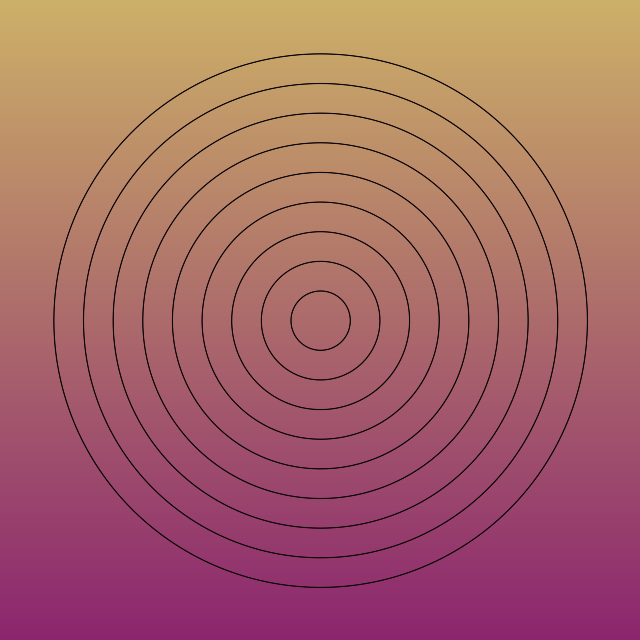
Give the GLSL for this background, as a three.js fragment shader.

```glsl
// Nine thin, evenly spaced concentric rings over a vertical gradient
// from plum at the bottom to muted gold at the top. The rings come from
// the distance to the nearest multiple of the ring spacing.

varying vec2 vUv;

const vec3 PLUM = vec3(0.546, 0.147, 0.433);
const vec3 GOLD = vec3(0.802, 0.690, 0.407);
const vec3 INK = vec3(0.06, 0.03, 0.04);

const vec2 CENTER = vec2(0.501, 0.499);
const float RING_COUNT = 9.0;
const float OUTER_RADIUS = 0.4168;
const float LINE_WIDTH = 0.002;
const float EDGE_SOFTNESS = 0.0015;

// Distance to the closest of `count` rings, the last one at `outerRadius`.
float ringDistance(vec2 p, float outerRadius, float count) {
  float spacing = outerRadius / count;
  float radius = length(p);
  float index = clamp(floor(radius / spacing + 0.5), 1.0, count);
  return abs(radius - index * spacing);
}

// Soft-edged coverage of a line of the given full width.
float lineMask(float dist, float width, float softness) {
  float inner = 0.5 * (width - softness);
  return 1.0 - smoothstep(inner, inner + softness, dist);
}

void main() {
  // Background gradient
  vec3 color = mix(PLUM, GOLD, vUv.y);

  // Concentric rings
  float dist = ringDistance(vUv - CENTER, OUTER_RADIUS, RING_COUNT);
  color = mix(color, INK, lineMask(dist, LINE_WIDTH, EDGE_SOFTNESS));

  gl_FragColor = vec4(color, 1.0);
}
```
